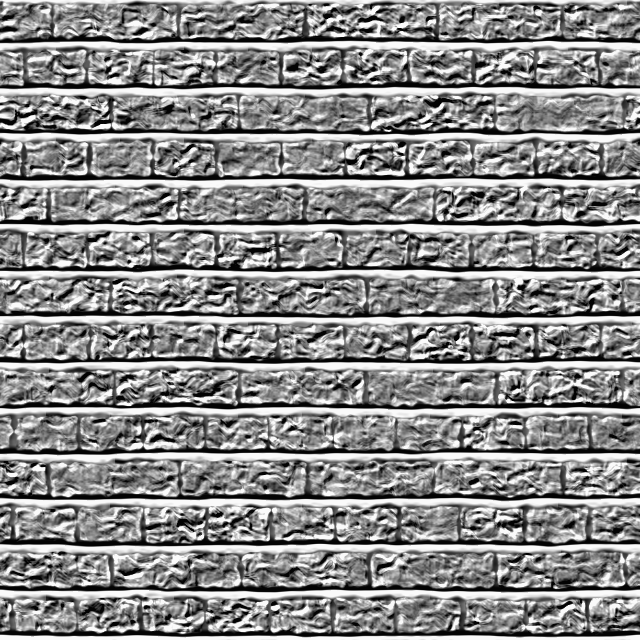
Give the GLSL for this texture map, as a Shadertoy shader.

```glsl
// Embossed grey brick wall: alternating courses of long and short rough bricks with pale bed joints.

const float ROWS = 14.0;         // courses across the canvas height
const float LONG_COUNT = 5.0;    // bricks in a long course
const float SHORT_COUNT = 10.0;  // bricks in a short course
const float BED_SHIFT = 0.06;    // height of the lowest bed joint, in courses

float hash(vec2 p) {
    return fract(sin(dot(p, vec2(127.1, 311.7))) * 43758.5453);
}

// Value noise that wraps after 'period' cells
float noise(vec2 p, vec2 period) {
    vec2 cell = floor(p);
    vec2 f = fract(p);
    f = f * f * (3.0 - 2.0 * f);
    vec2 a = mod(cell, period);
    vec2 b = mod(cell + 1.0, period);
    return mix(mix(hash(a), hash(vec2(b.x, a.y)), f.x),
               mix(hash(vec2(a.x, b.y)), hash(b), f.x), f.y);
}

// Noise at an integer frequency per course, seamless over the canvas
float tiledNoise(vec2 p, vec2 frequency) {
    return noise(p * frequency, ROWS * frequency);
}

// Stone height: warped lumps, creases and pits with finer octaves on top
float stoneHeight(vec2 p) {
    vec2 warp = vec2(tiledNoise(p, vec2(4.0)), tiledNoise(p + 5.0, vec2(4.0))) - 0.5;
    p += 0.2 * warp;
    float crease = abs(2.0 * tiledNoise(p, vec2(3.0, 5.0)) - 1.0);
    float pit = smoothstep(0.62, 0.85, tiledNoise(p + 3.0, vec2(5.0, 7.0)));
    float height = 0.4 * crease - 0.45 * pit;
    float amplitude = 0.75;
    vec2 frequency = vec2(5.0, 7.0);
    for (int i = 0; i < 3; i++) {
        height += amplitude * tiledNoise(p, frequency);
        amplitude *= 0.55;
        frequency *= 2.0;
    }
    return height;
}

// Slope towards a light above and slightly to the left
float stoneRelief(vec2 p) {
    vec2 towardLight = vec2(-0.02, 0.035);
    return stoneHeight(p - towardLight) - stoneHeight(p + towardLight);
}

// Sideways start of a course, as a fraction of one brick
float courseOffset(float row, float isLong) {
    float pairIndex = floor(row * 0.5);
    float swapped = mod(pairIndex + step(3.0, pairIndex), 2.0);
    float longOffset = mix(0.88, 0.40, swapped);
    float shortOffset = mix(0.22, 0.37, step(5.0, row));
    return mix(shortOffset, longOffset, isLong);
}

// Signed distance to a rounded brick, from the distances to its sides and beds
float brickDistance(float side, float bed, float radius) {
    vec2 q = radius - vec2(side, bed);
    return length(max(q, 0.0)) + min(max(q.x, q.y), 0.0) - radius;
}

// Grey of the joints: black under a brick, dim between bricks, white on the bed
float mortarTone(vec2 p, float v, float jointX, float soft) {
    float speckle = tiledNoise(p, vec2(7.0, 9.0));
    float upright = 0.08 + 0.34 * speckle + 1.5 * jointX;
    float tone = mix(0.01, upright, smoothstep(0.09, 0.22, v));
    float ragged = 0.80 + 0.10 * tiledNoise(p, vec2(4.0, 2.0));
    float bed = smoothstep(ragged - 0.03, ragged + 0.06, v);
    bed = max(bed, 1.0 - smoothstep(0.0, 1.4 * soft, v));
    float stain = tiledNoise(p, vec2(3.0, 8.0)) * tiledNoise(p, vec2(8.0, 14.0));
    float bedTone = 1.03 - 0.5 * stain * smoothstep(1.0, 0.86, v);
    return mix(tone, bedTone, bed);
}

// Grey of a brick face, rougher on some bricks and in some patches
float faceTone(vec2 p, vec2 brick, float d) {
    float patchy = tiledNoise(p, vec2(2.0));
    float roughness = mix(0.55, 1.2, hash(brick + 3.7)) * mix(0.6, 1.4, patchy);
    float grain = tiledNoise(p, vec2(20.0, 24.0)) - 0.5;
    float blotch = tiledNoise(p, vec2(3.0, 4.0)) - 0.5;
    float rim = smoothstep(-0.12, -0.05, d) * smoothstep(0.01, -0.03, d);
    rim *= 0.4 * tiledNoise(p, vec2(5.0));
    return 0.51 + 1.15 * roughness * stoneRelief(p) + 0.2 * grain + 0.22 * blotch + rim;
}

void mainImage(out vec4 fragColor, in vec2 fragCoord) {
    vec2 p = fragCoord / iResolution.y * ROWS;
    float soft = max(ROWS / iResolution.y, 0.025);

    // Slightly wavy courses
    float wave = 0.05 * (tiledNoise(p, vec2(1.0)) - 0.5)
               + 0.03 * (tiledNoise(p, vec2(3.0)) - 0.5);
    float y = p.y - BED_SHIFT + wave;
    float row = mod(floor(y), ROWS);
    float v = fract(y);

    // Nearest upright joint, each a little out of place
    float isLong = mod(row, 2.0);
    float count = mix(SHORT_COUNT, LONG_COUNT, isLong);
    float brickWidth = ROWS / count;
    float x = p.x / brickWidth - courseOffset(row, isLong);
    float joint = floor(x + 0.5);
    float jitter = 0.10 * (hash(vec2(mod(joint, count), row)) - 0.5);
    float lean = 0.05 * (tiledNoise(p, vec2(2.0, 3.0)) - 0.5);
    float jointX = (x - joint) * brickWidth - jitter + lean;
    vec2 brick = vec2(mod(joint - step(jointX, 0.0), count), row);

    // Brick outline with chipped edges
    float d = brickDistance(abs(jointX) - 0.04, min(v - 0.11, 0.83 - v), 0.07);
    d += 0.09 * (tiledNoise(p, vec2(6.0, 7.0)) - 0.5);

    float face = faceTone(p, brick, d);
    float mortar = mortarTone(p, v, clamp(jointX, -0.08, 0.08), soft);
    float grey = mix(face, mortar, smoothstep(-1.3 * soft, 1.3 * soft, d));
    fragColor = vec4(vec3(clamp(grey, 0.01, 0.98)), 1.0);
}
```
